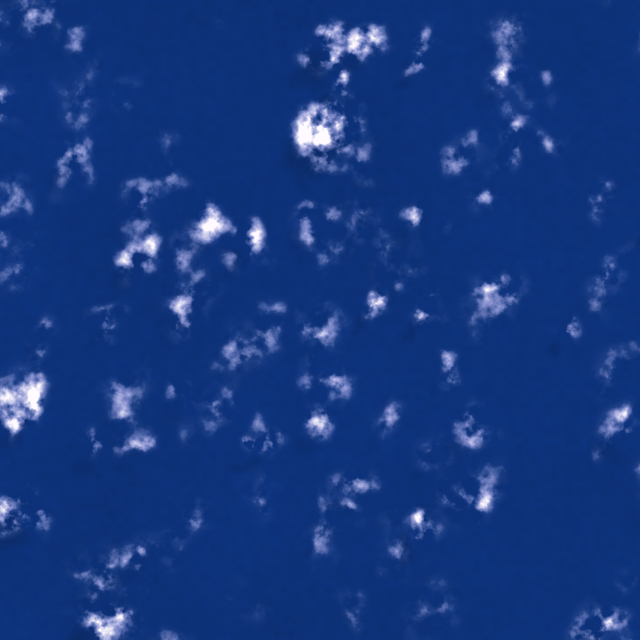
Write a Shadertoy shader that draws this texture.

```glsl
// Small ragged white clouds with faint haze and soft shadows over a deep blue sea, seen from above.

const vec3 SEA = vec3(0.051, 0.195, 0.476);
const vec3 LILAC = vec3(0.53, 0.57, 0.81);
const vec3 CLOUD_WHITE = vec3(1.0, 0.98, 1.0);
const vec2 SHADOW_OFFSET = vec2(0.024, 0.036);
const float CELLS = 11.0;
const float LILAC_COVER = 0.55;

// Integer hash: lattice point and seed to a value in 0..1
float hash(vec2 cell, uint seed) {
    uvec2 q = uvec2(ivec2(cell) + 4096);
    uint h = q.x * 1597334677u ^ q.y * 3812015801u ^ seed * 2798796415u;
    h = (h ^ (h >> 16)) * 2246822519u;
    h = (h ^ (h >> 13)) * 3266489917u;
    h ^= h >> 16;
    return float(h >> 8) / 16777216.0;
}

float valueNoise(vec2 p, uint seed) {
    vec2 i = floor(p);
    vec2 f = fract(p);
    f = f * f * (3.0 - 2.0 * f);
    float low = mix(hash(i, seed), hash(i + vec2(1, 0), seed), f.x);
    float high = mix(hash(i + vec2(0, 1), seed), hash(i + vec2(1, 1), seed), f.x);
    return mix(low, high, f.y);
}

float fbm(vec2 p, uint seed) {
    const mat2 TURN = mat2(0.8, 0.6, -0.6, 0.8);
    float sum = 0.0;
    float weight = 0.53;
    for (uint octave = 0u; octave < 4u; octave++) {
        sum += weight * valueNoise(p, seed + octave);
        p = TURN * p * 2.05;
        weight *= 0.5;
    }
    return sum;
}

// Smooth envelope of one tilted puff; strong puffs are rare
float puff(vec2 offset, vec2 cell) {
    const vec2 LONG_AXIS = vec2(0.47, 0.883);
    float along = dot(offset, LONG_AXIS);
    float across = dot(offset, vec2(LONG_AXIS.y, -LONG_AXIS.x));
    float radius = mix(0.22, 0.42, hash(cell, 3u));
    float stretch = mix(0.9, 1.5, hash(cell, 4u));
    float rank = hash(cell, 5u);
    float strength = mix(0.36, 1.08, rank * rank * rank);
    vec2 d = vec2(along / stretch, across) / radius;
    return strength * exp(-dot(d, d));
}

// Combined envelope of all puffs near a point
float cloudField(vec2 uv) {
    vec2 p = uv * CELLS;
    p += 0.5 * (vec2(valueNoise(p * 2.3, 21u), valueNoise(p * 2.3, 22u)) - 0.5);
    vec2 home = floor(p);
    float field = 0.0;
    for (int y = -1; y <= 1; y++) {
        for (int x = -1; x <= 1; x++) {
            vec2 cell = home + vec2(x, y);
            float crowding = mix(0.45, 0.95, valueNoise(cell * 0.35, 31u));
            if (hash(cell, 6u) < crowding) {
                vec2 center = cell + 0.1 + 0.8 * vec2(hash(cell, 1u), hash(cell, 2u));
                float one = puff(p - center, cell);
                field = max(field, one) + 0.2 * min(field, one);
            }
        }
    }
    return field;
}

// Ragged opacity: fine noise erodes the envelope and leaves a faint haze
float cloudCover(float field, vec2 uv) {
    float detail = fbm(uv * 42.0, 41u);
    float body = field + (detail - 0.5) * 3.0 * sqrt(field) - 0.38;
    float haze = 0.2 * smoothstep(0.03, 0.45, field) * smoothstep(0.36, 0.68, detail);
    return clamp(max(body, 0.0) * 0.9 + haze, 0.0, 1.0);
}

vec3 seaColor(vec2 uv) {
    float swell = fbm(uv * 5.0, 51u) - 0.5;
    float grain = fbm(uv * 90.0, 61u) - 0.5;
    return SEA * (1.0 + 0.1 * swell + 0.1 * grain);
}

void mainImage(out vec4 fragColor, in vec2 fragCoord) {
    vec2 uv = fragCoord / iResolution.y;

    // Sea darkened by shadows falling to the lower left
    float shadow = smoothstep(0.2, 1.1, cloudField(uv + SHADOW_OFFSET));
    vec3 color = seaColor(uv) * (1.0 - 0.12 * shadow);

    // Thin cloud is lilac, dense cloud is white
    float cover = cloudCover(cloudField(uv), uv);
    color = mix(color, LILAC, min(cover / LILAC_COVER, 1.0));
    color = mix(color, CLOUD_WHITE, clamp((cover - LILAC_COVER) / (0.95 - LILAC_COVER), 0.0, 1.0));
    fragColor = vec4(color, 1.0);
}
```
